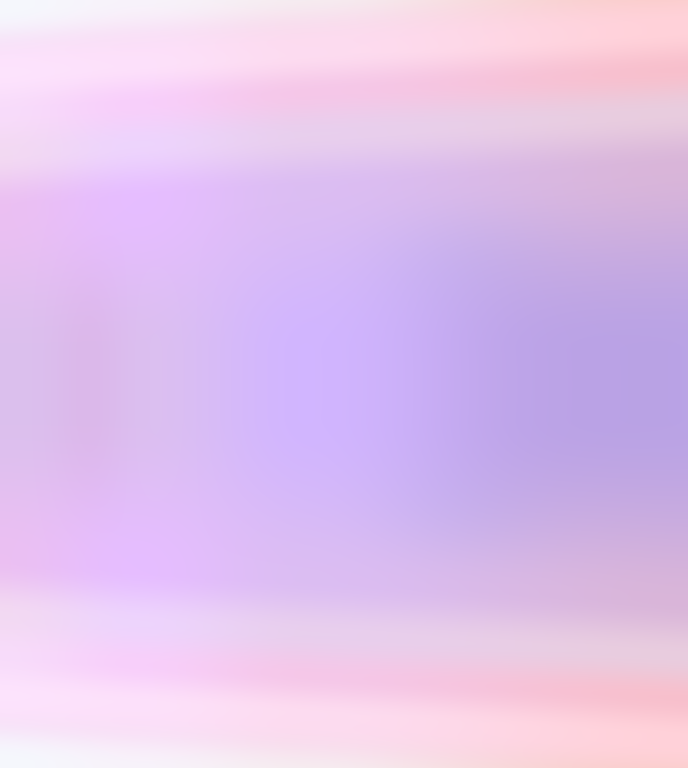
Reproduce this background procedurally as a Shadertoy shader.

```glsl
// A soft pastel sheen, mirrored about the horizontal midline: a violet core
// opens to the right between blurred mist, rose and cream bands.
// Each band is a colour ramp along x; the bands are blended by bent height.

#define BEND 0.11        // how far the bands rise towards the right
#define STOP_A 0.20      // inner stops of the ramps along x
#define STOP_B 0.45
#define STRIPE_X 0.13    // faint upright mauve stripe
#define STRIPE_WIDTH 0.055
#define DUSK_X 0.74      // deeper violet glow
#define DUSK_WIDTH 0.17

// Four colours blended smoothly from left to right.
vec3 ramp(float x, vec3 left, vec3 nearLeft, vec3 middle, vec3 right) {
    vec3 color = mix(left, nearLeft, smoothstep(0.0, STOP_A, x));
    color = mix(color, middle, smoothstep(STOP_A, STOP_B, x));
    return mix(color, right, smoothstep(STOP_B, 1.0, x));
}

float bell(float distance, float width) {
    float t = distance / width;
    return exp(-t * t);
}

void mainImage(out vec4 fragColor, in vec2 fragCoord) {
    vec2 uv = fragCoord / iResolution.xy;
    float x = uv.x;

    // Height from the midline: 0 at the centre, 1 at the rims
    float height = abs(2.0 * uv.y - 1.0);
    float level = height - BEND * x * smoothstep(0.0, 0.5, height);

    // Bands from the core outwards
    vec3 core = ramp(x, vec3(0.86, 0.75, 0.93), vec3(0.86, 0.75, 0.94),
                        vec3(0.82, 0.71, 1.00), vec3(0.73, 0.64, 0.90));
    vec3 shoulder = ramp(x, vec3(0.92, 0.75, 0.95), vec3(0.90, 0.74, 1.00),
                            vec3(0.86, 0.74, 0.95), vec3(0.85, 0.71, 0.85));
    vec3 mist = ramp(x, vec3(0.95, 0.85, 0.95), vec3(0.93, 0.83, 0.99),
                        vec3(0.91, 0.81, 0.93), vec3(0.91, 0.80, 0.87));
    vec3 rose = ramp(x, vec3(0.97, 0.86, 0.98), vec3(0.97, 0.81, 0.98),
                        vec3(0.96, 0.78, 0.91), vec3(0.97, 0.75, 0.80));
    vec3 cream = ramp(x, vec3(0.99, 0.89, 0.99), vec3(0.99, 0.88, 0.98),
                         vec3(0.99, 0.86, 0.94), vec3(1.00, 0.82, 0.85));
    vec3 rim = ramp(x, vec3(0.96, 0.97, 0.99), vec3(0.97, 0.95, 0.98),
                       vec3(0.96, 0.93, 0.94), vec3(0.96, 0.79, 0.74));

    // Narrow tints inside the core
    core -= vec3(0.00, 0.03, 0.02) * bell(x - STRIPE_X, STRIPE_WIDTH);
    core -= vec3(0.025, 0.025, 0.03) * bell(x - DUSK_X, DUSK_WIDTH);

    // Blurred blend of the bands
    vec3 color = mix(core, shoulder, smoothstep(0.08, 0.46, level));
    color = mix(color, mist, smoothstep(0.46, 0.60, level));
    color = mix(color, rose, smoothstep(0.60, 0.71, level));
    color = mix(color, cream, smoothstep(0.71, 0.81, level));
    color = mix(color, rim, smoothstep(0.83, 0.98, level));

    // Cool haze between core and shoulder, pink line inside the left rim
    color -= vec3(0.03, 0.01, 0.0) * bell(x - 0.66, 0.14) * bell(level - 0.29, 0.12);
    color -= vec3(0.01, 0.025, 0.015) * bell(level - 0.89, 0.04) * (1.0 - x);

    fragColor = vec4(clamp(color, 0.0, 1.0), 1.0);
}
```
